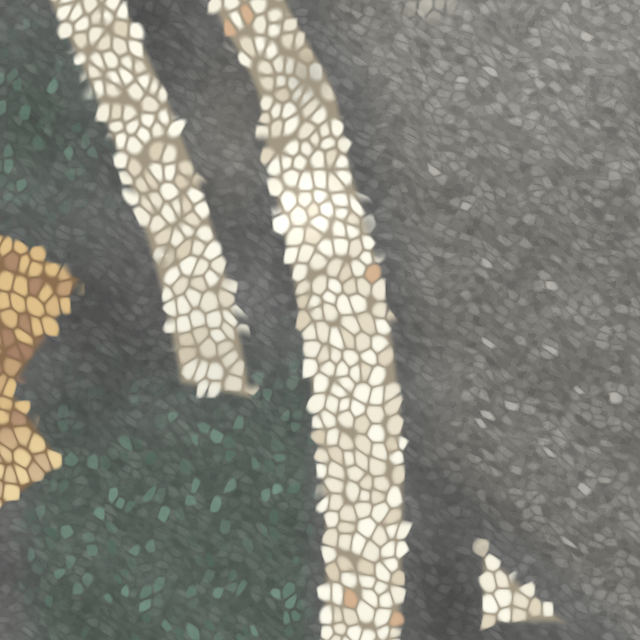
Give the GLSL for this texture, as a Shadertoy shader.

```glsl
// Pebble mosaic: two curved pale bands, a gold patch and a pale wedge set in grey and green gravel.
#define PEBBLE_DENSITY vec2(43.0, 37.0)
#define GRAVEL_DENSITY vec2(46.0, 78.0)
#define GRIT_DENSITY vec2(95.0, 130.0)
#define ROUNDING 10.0
#define CREAM vec3(0.98, 0.97, 0.91)
#define TAN vec3(0.83, 0.78, 0.68)
#define GROUT vec3(0.63, 0.59, 0.51)
#define GOLD vec3(0.86, 0.74, 0.53)
#define GREY vec3(0.478, 0.472, 0.452)
#define SLATE vec3(0.395, 0.397, 0.392)
#define TEAL vec3(0.41, 0.53, 0.47)

vec2 hash2(vec2 c) {
    return fract(sin(vec2(dot(c, vec2(127.1, 311.7)), dot(c, vec2(269.5, 183.3)))) * 43758.5);
}

// Cellular noise: xy = nearest centre, z = rounded distance from neighbours, w = random tone
vec4 cells(vec2 p, vec2 density) {
    vec2 g = p * density, base = floor(g), nearest = g, id = base;
    float f1 = 8.0, total = 0.0;
    for (int j = -1; j <= 1; j++)
    for (int i = -1; i <= 1; i++) {
        vec2 c = base + vec2(i, j);
        vec2 site = c + 0.5 + 0.82 * (hash2(c) - 0.5);
        float d = length(site - g);
        total += exp(-ROUNDING * d);
        if (d < f1) { f1 = d; nearest = site; id = c; }
    }
    float others = max(total - exp(-ROUNDING * f1), 1e-6);
    float gap = min(-log(others) / ROUNDING - f1, 1.15 * (0.72 - f1));
    return vec4(nearest / density, gap, hash2(id + 17.3).x);
}

float spot(vec2 q, vec2 centre, vec2 radius) {
    vec2 d = (q - centre) / radius;
    return exp(-dot(d, d));
}

// Region fields are positive inside; q.y runs downwards
float leftBand(vec2 q) {
    float middle = 0.133 + 0.516 * q.y - 0.298 * q.y * q.y;
    float side = 0.063 - 0.005 * q.y - abs(q.x - middle);
    return min(side, 0.617 + 0.22 * (q.x - 0.337) - q.y);
}

float rightMiddle(float y) {
    return 0.387 + 0.431 * y - 0.255 * y * y + 0.018 * exp(-pow((y - 0.14) / 0.08, 2.0));
}

float rightBand(vec2 q) {
    float halfWidth = 0.065 + 0.011 * exp(-pow((q.y - 0.5) / 0.28, 2.0));
    return halfWidth - abs(q.x - rightMiddle(q.y));
}

float tent(float y, float tip, float reach, float rise, float fall) {
    return reach - (y < tip ? rise * (tip - y) : fall * (y - tip));
}

float goldPatch(vec2 q) {
    float upper = tent(q.y, 0.437, 0.134, 1.75, 0.62);
    float lower = tent(q.y, 0.724, 0.105, 0.70, 1.40);
    return 0.7 * (max(upper, lower) - q.x);
}

float wedge(vec2 q) {
    float slope = 0.7 * (q.y - 0.850 - 0.85 * (q.x - 0.75));
    return min(min(q.x - 0.748, 0.979 - q.y), slope);
}

float paleArea(vec2 q) {
    return max(max(leftBand(q), rightBand(q)), wedge(q));
}

vec3 gravel(vec2 q) {
    // Broad light and dark zones
    float outer = min(q.x - rightMiddle(q.y) - 0.07, 0.781 + 0.906 * (q.x - 0.703) - q.y);
    float open = smoothstep(-0.01, 0.10, outer);
    vec3 tone = mix(SLATE, GREY, open);
    tone += 0.085 * spot(q, vec2(0.84, 0.07), vec2(0.24, 0.18));
    tone += vec3(0.07, 0.06, 0.045) * spot(q, vec2(0.36, 0.20), vec2(0.06, 0.12));
    tone += 0.04 * spot(q, vec2(0.40, 0.45), vec2(0.04, 0.08));
    tone -= 0.06 * spot(q, vec2(0.16, 0.54), vec2(0.10, 0.12));
    tone -= 0.05 * spot(q, vec2(0.24, 0.04), vec2(0.06, 0.10));
    tone -= 0.07 * spot(q, vec2(0.70, 0.93), vec2(0.05, 0.14));
    tone += 0.012 * (sin(19.0 * q.x + 4.0 * sin(11.0 * q.y)) + sin(27.0 * q.y - 13.0 * q.x));

    // Slanted chips over fine grit
    vec2 bend = 0.005 * sin(vec2(41.0, 53.0) * q.yx);
    vec2 r = mat2(0.86, -0.5, 0.5, 0.86) * (q + bend);
    vec4 chip = cells(r, GRAVEL_DENSITY);
    vec4 grit = cells(r + 3.7, GRIT_DENSITY);
    float body = smoothstep(-0.15, 0.45, chip.z);
    float contrast = mix(0.7, 1.0, open);
    tone *= 1.0 + contrast * (0.34 * (chip.w - 0.5) * body + 0.10 * (body - 0.6) + 0.13 * (grit.w - 0.5));

    // Green chips in two beds
    float bed = spot(q, vec2(0.05, 0.19), vec2(0.12, 0.17));
    float lowBed = smoothstep(0.50, 0.80, q.y + 0.15 * q.x) * smoothstep(0.0, 0.09, q.x);
    bed = max(bed, lowBed * smoothstep(0.51, 0.46, q.x));
    vec4 leaf = cells(q + bend, vec2(54.0, 43.0));
    float green = bed * smoothstep(0.0, 0.35, leaf.z);
    tone = mix(tone, tone * vec3(0.88, 0.96, 0.91), bed);
    tone = mix(tone, TEAL * (0.75 + 0.5 * hash2(leaf.xy).x), 0.7 * green * smoothstep(0.5, 0.95, leaf.w));

    // Rare bright stones in the open grey area
    float glint = step(0.988, chip.w) * body * open;
    return mix(tone, vec3(0.77, 0.76, 0.73), 0.6 * glint);
}

void mainImage(out vec4 fragColor, in vec2 fragCoord) {
    vec2 q = fragCoord / iResolution.xy;
    q.y = 1.0 - q.y;
    vec3 color = gravel(q);

    // Mortar beds, inset so that the stones form the outline
    color = mix(color, GROUT, smoothstep(0.001, 0.015, paleArea(q)));
    color = mix(color, vec3(0.54, 0.43, 0.31), smoothstep(0.001, 0.015, goldPatch(q)));

    // Rounded stones, kept whole by testing their centres
    vec2 warp = 0.006 * sin(vec2(31.0, 37.0) * q.yx + vec2(0.0, 1.7));
    vec4 stone = cells(q + warp, PEBBLE_DENSITY);
    vec2 centre = stone.xy - warp;
    float blur = mix(0.38, 0.25, smoothstep(0.1, 0.55, q.y));
    float cover = smoothstep(-0.08, blur, stone.z);
    float pale = smoothstep(0.001, 0.005, paleArea(centre));
    float golden = smoothstep(0.001, 0.005, goldPatch(centre));

    vec3 paleStone = mix(CREAM, TAN, pow(stone.w, 2.5));
    paleStone = mix(paleStone, vec3(0.82, 0.69, 0.56), step(0.975, stone.w));
    paleStone *= 1.0 - 0.07 * spot(q, vec2(0.34, 0.57), vec2(0.09, 0.12));
    paleStone *= 1.0 - 0.20 * spot(q, vec2(0.48, 0.12), vec2(0.04));
    vec3 goldStone = mix(GOLD, vec3(0.62, 0.48, 0.39), smoothstep(0.45, 1.0, stone.w));
    goldStone = mix(goldStone, vec3(0.94, 0.87, 0.69), 0.6 * smoothstep(0.60, 0.76, q.y));
    float shade = 0.92 + 0.10 * smoothstep(0.0, 0.45, stone.z);
    color = mix(color, paleStone * shade, cover * pale);
    color = mix(color, goldStone * shade, cover * golden);

    // Washed light and a faint pale cluster on the upper edge
    color += 0.13 * pale * spot(q, vec2(0.48, 0.33), vec2(0.06, 0.05));
    float cluster = spot(q, vec2(0.67, 0.005), vec2(0.045, 0.03));
    color = mix(color, vec3(0.80, 0.78, 0.73), 0.75 * cover * cluster);
    fragColor = vec4(clamp(color, 0.0, 1.0), 1.0);
}
```
